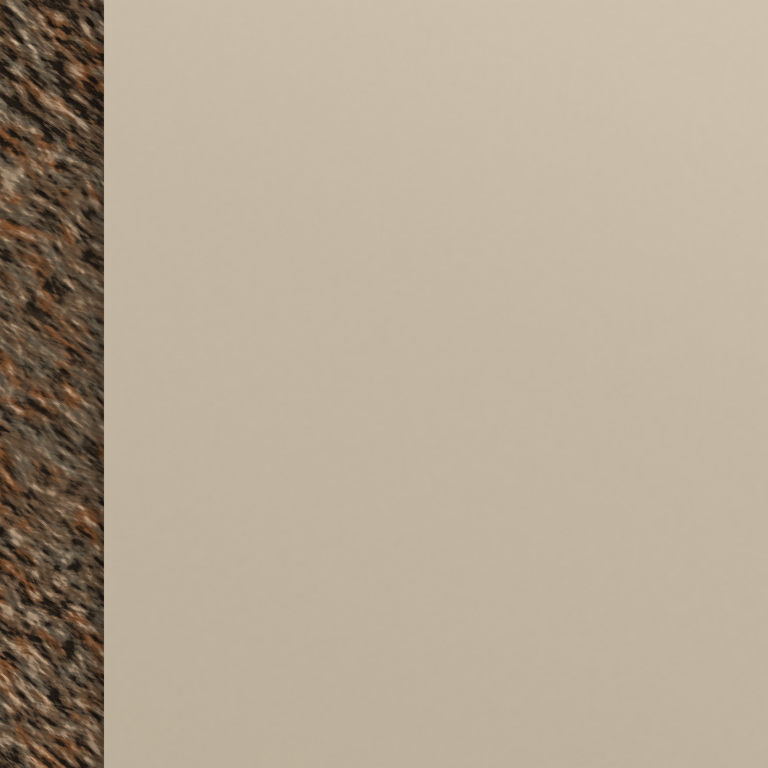
Reproduce this texture procedurally as a three.js fragment shader.

```glsl
// Smooth beige plaster wall beside a strip of rough, diagonally streaked brown rock.
varying vec2 vUv;

const float ROCK_EDGE = 0.1354;      // x where rock meets plaster
const float EDGE_SOFTNESS = 0.0009;
const float STREAK_ANGLE = -0.66;    // radians, falling to the right
const vec2 GRAIN_SCALE = vec2(48.0, 125.0); // along and across the streaks
const float GRAIN_CONTRAST = 1.25;

const vec3 PLASTER_LOW = vec3(0.735, 0.685, 0.605);
const vec3 PLASTER_MID = vec3(0.762, 0.712, 0.636);
const vec3 PLASTER_HIGH = vec3(0.808, 0.758, 0.682);
const vec3 ROCK_DARK = vec3(0.13, 0.105, 0.08);
const vec3 ROCK_BROWN = vec3(0.37, 0.29, 0.215);
const vec3 ROCK_PALE = vec3(0.64, 0.55, 0.45);
const vec3 ROCK_RUST = vec3(0.47, 0.28, 0.15);
const vec3 ROCK_GREY = vec3(0.36, 0.335, 0.28);

float hash(vec2 p) {
  return fract(sin(dot(p, vec2(127.1, 311.7))) * 43758.5453);
}

float noise(vec2 p) {
  vec2 cell = floor(p);
  vec2 f = fract(p);
  f = f * f * (3.0 - 2.0 * f);
  return mix(mix(hash(cell), hash(cell + vec2(1.0, 0.0)), f.x),
             mix(hash(cell + vec2(0.0, 1.0)), hash(cell + vec2(1.0)), f.x), f.y);
}

float fbm(vec2 p) {
  float sum = 0.0;
  float amplitude = 0.5;
  for (int i = 0; i < 4; i++) {
    sum += amplitude * noise(p);
    p = p * 1.93 + vec2(17.3, 9.1);
    amplitude *= 0.55;
  }
  return sum / 1.01;
}

// Turn and bend the plane so x runs along the streaks
vec2 streakSpace(vec2 p) {
  p += 0.012 * (vec2(noise(p * 17.0), noise(p * 17.0 + 40.0)) - 0.5);
  float c = cos(STREAK_ANGLE);
  float s = sin(STREAK_ANGLE);
  return vec2(c * p.x + s * p.y, c * p.y - s * p.x);
}

vec3 rock(vec2 p) {
  vec2 q = streakSpace(p);
  vec2 grainPos = q * GRAIN_SCALE;
  float grain = fbm(grainPos);
  float patches = fbm(q * vec2(11.0, 28.0) + 5.0);

  // Calmer, softer band around the middle height
  float calm = smoothstep(0.25, 0.4, p.y) * (1.0 - smoothstep(0.65, 0.9, p.y));
  float contrast = GRAIN_CONTRAST * mix(1.2, 0.82, calm);
  float tone = 0.5 + (grain - 0.5) * contrast + (patches - 0.5) * 0.28;

  // Rust and grey mineral tints
  float rust = smoothstep(0.47, 0.72, fbm(q * vec2(28.0, 65.0) + 31.0));
  float grey = smoothstep(0.46, 0.7, fbm(q * vec2(22.0, 60.0) + 73.0));
  vec3 body = mix(ROCK_BROWN, ROCK_RUST, rust * 0.75);
  body = mix(body, ROCK_GREY, grey * 0.7);

  vec3 color = mix(ROCK_DARK, body, smoothstep(0.14, 0.52, tone));
  color = mix(color, ROCK_PALE, smoothstep(0.52, 0.92, tone) * 0.8);

  // Light catching the upper side of each grain
  float relief = grain - fbm(grainPos + vec2(0.15, 0.5));
  color *= 1.0 + 0.75 * relief;
  return color * mix(1.0, 0.8, smoothstep(0.1, ROCK_EDGE, p.x));
}

vec3 plaster(vec2 p) {
  float light = 0.7 * p.y + 0.3 * p.x;
  vec3 color = mix(PLASTER_LOW, PLASTER_MID, smoothstep(0.0, 0.62, light));
  color = mix(color, PLASTER_HIGH, smoothstep(0.5, 1.05, light));
  float mottling = noise(p * vec2(95.0, 120.0)) - 0.5;
  float fineGrain = noise(p * 260.0) - 0.5;
  return color + 0.005 * mottling + 0.006 * fineGrain;
}

void main() {
  float wall = smoothstep(-EDGE_SOFTNESS, EDGE_SOFTNESS, vUv.x - ROCK_EDGE);
  gl_FragColor = vec4(mix(rock(vUv), plaster(vUv), wall), 1.0);
}
```
